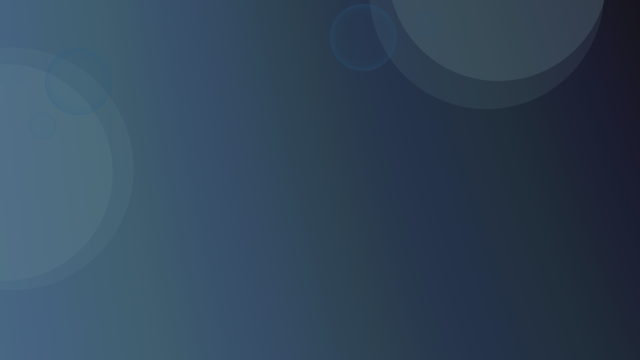
Reproduce this background procedurally as a Shadertoy shader.

```glsl
// A calm slate-blue backdrop: a tilted colour ramp that darkens to the right,
// two pairs of large translucent discs, and small bubbles with glowing rims.
// Lengths are in canvas heights, with the origin at the lower left.

#define TILT_LEFT 0.06
#define TILT_RIGHT 0.22
#define HUE_RIPPLE vec3(0.0, 0.005, -0.012)
#define RIPPLE_PERIOD 0.32
#define DISC_TINT vec3(0.42, 0.55, 0.58)
#define BUBBLE_TINT vec3(0.15, 0.36, 0.53)
#define BUBBLE_FILL 0.06
#define BUBBLE_RIM 0.24
#define RIM_SHARPNESS 8.0

const float TAU = 6.283185;

// Colour ramp from the light left to the dark right
const vec3 RAMP[6] = vec3[6](
    vec3(0.275, 0.400, 0.495), vec3(0.245, 0.360, 0.445),
    vec3(0.205, 0.295, 0.380), vec3(0.155, 0.220, 0.295),
    vec3(0.130, 0.180, 0.250), vec3(0.102, 0.114, 0.170));

// Discs: centre, radius, opacity
const vec4 DISCS[4] = vec4[4](
    vec4(0.034, 0.531, 0.337, 0.12), vec4(0.012, 0.521, 0.301, 0.17),
    vec4(1.352, 1.023, 0.326, 0.13), vec4(1.384, 1.081, 0.306, 0.21));

// Bubbles: centre, radius, strength
const vec4 BUBBLES[5] = vec4[5](
    vec4(1.009, 0.896, 0.093, 1.0), vec4(0.218, 0.773, 0.093, 0.9),
    vec4(1.190, 0.933, 0.038, 0.6), vec4(0.118, 0.650, 0.038, 0.6),
    vec4(0.032, 0.796, 0.038, 0.4));

vec3 backdrop(vec2 uv) {
    // The tilt grows to the right, so the bands fan out
    float s = uv.x + (uv.y - 0.5) * mix(TILT_LEFT, TILT_RIGHT, uv.x);
    float position = s * 5.0;
    int stop = int(clamp(floor(position), 0.0, 4.0));
    vec3 color = mix(RAMP[stop], RAMP[stop + 1], position - float(stop));
    return color + HUE_RIPPLE * cos(TAU * (s - 0.18) / RIPPLE_PERIOD);
}

float discMask(float dist, float radius, float pixel) {
    return 1.0 - smoothstep(-pixel, pixel, dist - radius);
}

void mainImage(out vec4 fragColor, in vec2 fragCoord) {
    vec2 uv = fragCoord / iResolution.xy;
    float aspect = iResolution.x / iResolution.y;
    vec2 p = uv * vec2(aspect, 1.0);
    float pixel = 0.75 / iResolution.y;
    vec3 color = backdrop(uv);

    // Large translucent discs
    for (int i = 0; i < 4; i++) {
        vec4 disc = DISCS[i];
        float mask = discMask(length(p - disc.xy), disc.z, pixel);
        color = mix(color, DISC_TINT, mask * disc.w);
    }

    // Bubbles with a rim that glows inward
    for (int i = 0; i < 5; i++) {
        vec4 bubble = BUBBLES[i];
        float dist = length(p - bubble.xy);
        float rim = pow(min(dist / bubble.z, 1.0), RIM_SHARPNESS);
        float alpha = (BUBBLE_FILL + BUBBLE_RIM * rim) * bubble.w;
        color = mix(color, BUBBLE_TINT, alpha * discMask(dist, bubble.z, pixel));
    }

    fragColor = vec4(color, 1.0);
}
```
